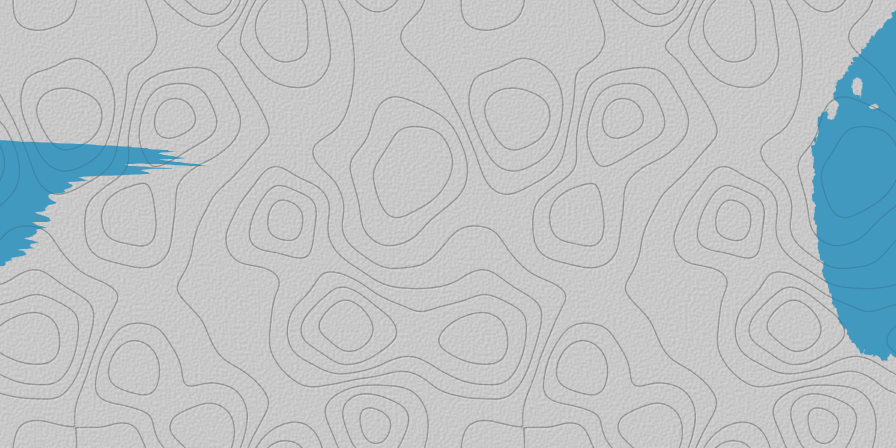
This background is drawn by a WebGL 2 fragment shader. Its source:

```glsl
#version 300 es
precision highp float;
// Embossed topographic contours on grey paper with two ragged blue brush strokes.

uniform vec2 u_resolution;
out vec4 fragColor;

vec2 gradientAt(vec2 cell, float period) {
    cell = mod(cell, period);
    vec3 h = fract(vec3(cell.xyx) * vec3(0.1031, 0.1030, 0.0973));
    h += dot(h, h.yzx + 33.33);
    float angle = 6.2832 * fract((h.x + h.y) * h.z);
    return vec2(cos(angle), sin(angle));
}

// Gradient noise that repeats after a whole number of cells.
float noise(vec2 p, float period) {
    vec2 i = floor(p), f = p - i;
    vec2 u = f * f * f * (f * (f * 6.0 - 15.0) + 10.0);
    vec2 e = vec2(1.0, 0.0);
    float a = dot(gradientAt(i, period), f);
    float b = dot(gradientAt(i + e.xy, period), f - e.xy);
    float c = dot(gradientAt(i + e.yx, period), f - e.yx);
    float d = dot(gradientAt(i + e.xx, period), f - e.xx);
    return mix(mix(a, b, u.x), mix(c, d, u.x), u.y);
}

// Hills and hollows: centre, radius, height in contour steps.
const vec4 HILLS[11] = vec4[11](
    vec4(0.78, 0.26, 0.13, -4.5), vec4(0.07, 0.25, 0.13, -3.6),
    vec4(0.91, 0.61, 0.17, 3.0), vec4(0.39, 0.73, 0.13, 3.5),
    vec4(0.65, 0.52, 0.11, -3.2), vec4(0.28, 0.50, 0.10, 2.7),
    vec4(0.30, 0.17, 0.10, 3.0), vec4(0.46, 0.03, 0.10, 3.0),
    vec4(0.82, 0.07, 0.10, 3.0), vec4(0.14, 0.75, 0.12, -3.0),
    vec4(0.61, 0.94, 0.12, -2.6));

// Terrain height on a tile of one canvas height.
float terrain(vec2 p) {
    p += 0.035 * vec2(noise(p * 7.0, 7.0), noise(p * 7.0 + 3.5, 7.0));
    float height = 0.3 + 1.2 * noise(p * 5.0, 5.0);
    for (int i = 0; i < 11; i++) {
        vec2 d = p - HILLS[i].xy;
        d -= round(d);
        height += HILLS[i].w * exp(-dot(d, d) / (HILLS[i].z * HILLS[i].z));
    }
    return height;
}

float line(float dist, float halfWidth, float pixel) {
    return 1.0 - smoothstep(halfWidth - 0.5 * pixel, halfWidth + 0.8 * pixel, abs(dist));
}

// Left stroke: a wedge whose tip breaks into horizontal bristles.
float leftStroke(vec2 p) {
    float tip = exp(-pow((p.y - 0.643) / 0.036, 2.0));
    float reach = 0.16 * sqrt(max((p.y - 0.406) / 0.281, 0.0)) + 0.26 * tip;
    float bristle = noise(vec2(p.x * 5.0, p.y * 95.0 + p.x * 6.0), 512.0);
    float rough = noise(p * vec2(30.0, 110.0), 512.0);
    reach += bristle * (0.04 + 0.26 * tip) + 0.02 * rough;
    float top = 0.687 - 0.05 * p.x + 0.002 * rough - p.y;
    return min(min(reach - p.x, top), (p.y - 0.406) * 2.0);
}

float fleck(vec2 q, vec2 centre, vec2 radius) {
    return (length((q - centre) / radius) - 1.0) * radius.x;
}

// Right stroke: a rounded belly below, a slanting shoulder above; q.x is 0 at the right.
float rightStroke(vec2 q) {
    float rough = noise(q * vec2(55.0, 40.0), 512.0) + 0.6 * noise(q * 120.0, 512.0);
    float belly = (1.0 - length((q - vec2(-0.029, 0.609)) / vec2(0.156, 0.409))) * 0.156;
    float shoulder = q.x + 0.185 - 0.156 * pow(max(q.y - 0.661, 0.0) / 0.286, 1.6);
    float upper = smoothstep(0.5, 0.85, q.y);
    float shape = (q.y > 0.609 ? shoulder : belly) + rough * mix(0.006, 0.013, upper);
    // Bare paper showing through the paint.
    float bare = fleck(q, vec2(-0.143, 0.763), vec2(0.011, 0.026));
    bare = min(bare, fleck(q, vec2(-0.088, 0.805), vec2(0.011, 0.020)));
    bare = min(bare, fleck(q, vec2(-0.051, 0.761), vec2(0.008, 0.005)));
    return min(shape, bare + 0.008 * rough);
}

float coverage(float field) {
    return clamp(field / max(fwidth(field), 0.0005) + 0.5, 0.0, 1.0);
}

void main() {
    vec2 p = gl_FragCoord.xy / u_resolution.y;
    float pixel = 1.0 / u_resolution.y;

    // Distance to the nearest contour, along the slope.
    float height = terrain(p);
    vec2 slope = vec2(dFdx(height), dFdy(height)) * u_resolution.y;
    float steepness = max(length(slope), 0.5);
    float dist = (fract(height) - 0.5) / steepness;
    float groove = line(dist, 0.0012, pixel);
    float lit = dot(slope / steepness, vec2(0.5, -0.85));
    float rim = line(dist - 0.0042 * lit, 0.001, pixel);

    // Paper with fine embossed grain.
    float grain = noise(p * 150.0, 512.0) - noise(p * 150.0 + vec2(0.5, -0.5), 512.0);
    vec3 color = vec3(0.785 + 0.05 * grain);
    color += 0.035 * rim * (1.0 - groove);
    color -= 0.2 * groove;

    // Blue paint, with the contours faintly visible.
    float paint = coverage(leftStroke(p));
    vec2 fromRight = vec2(p.x - u_resolution.x / u_resolution.y, p.y);
    paint = max(paint, coverage(rightStroke(fromRight)));
    vec3 blue = vec3(0.26, 0.60, 0.75) * (1.0 - 0.12 * groove);
    fragColor = vec4(mix(color, blue, paint), 1.0);
}
```
